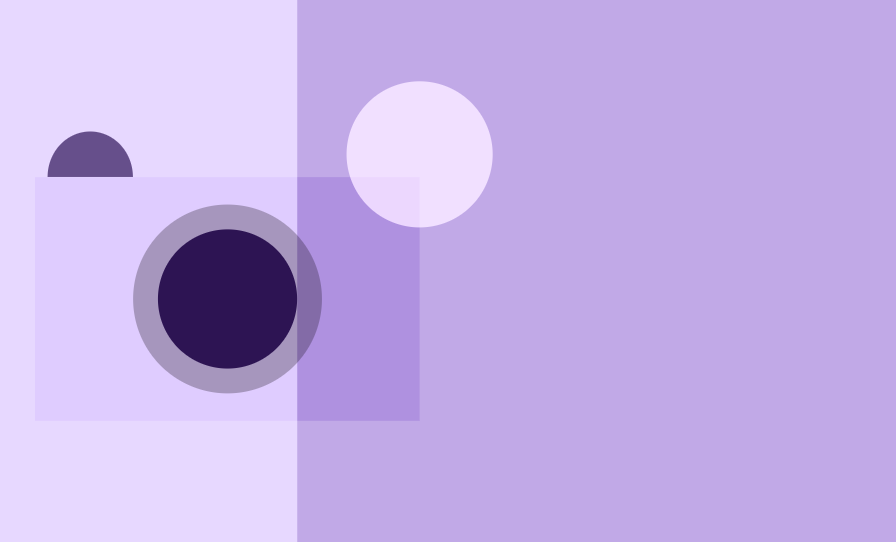
Reproduce this background procedurally as a WebGL 2 fragment shader.

```glsl
#version 300 es
precision highp float;
// Flat lilac camera with a lens, a dome button and a pale disc on a two-tone backdrop.

#define SPLIT_X 0.5484
#define BODY_CENTER vec2(0.4194, 0.4484)
#define BODY_HALF vec2(0.3548, 0.2248)
#define DISC_CENTER vec2(0.7742, 0.7152)
#define DISC_RADIUS 0.1348
#define LENS_CENTER vec2(0.4198, 0.4484)
#define RING_RADIUS 0.1742
#define GLASS_RADIUS 0.1284
#define DOME_CENTER vec2(0.1665, 0.6735)
#define DOME_RADII vec2(0.0787, 0.0839)
#define RING_OPACITY 0.28

uniform vec2 u_resolution;
out vec4 fragColor;

const vec3 PALE_BACK = vec3(0.906, 0.847, 1.0);
const vec3 LILAC_BACK = vec3(0.757, 0.663, 0.906);
const vec3 PALE_BODY = vec3(0.875, 0.800, 1.0);
const vec3 LILAC_BODY = vec3(0.686, 0.569, 0.878);
const vec3 DISC_COLOR = vec3(0.945, 0.878, 1.0);
const vec3 DISC_ON_BODY = vec3(0.927, 0.844, 0.998);
const vec3 RING_SHADE = vec3(0.07, 0.04, 0.08);
const vec3 GLASS_COLOR = vec3(0.176, 0.078, 0.325);
const vec3 DOME_COLOR = vec3(0.400, 0.308, 0.545);

// Coverage of a shape from its signed distance, smoothed over one pixel.
float cover(float dist) {
    return clamp(0.5 - dist * u_resolution.y, 0.0, 1.0);
}

float circle(vec2 p, vec2 center, float radius) {
    return length(p - center) - radius;
}

float box(vec2 p, vec2 center, vec2 halfSize) {
    vec2 d = abs(p - center) - halfSize;
    return length(max(d, 0.0)) + min(max(d.x, d.y), 0.0);
}

float ellipse(vec2 p, vec2 center, vec2 radii) {
    return (length((p - center) / radii) - 1.0) * min(radii.x, radii.y);
}

void main() {
    // One unit is the canvas height.
    vec2 p = gl_FragCoord.xy / u_resolution.y;

    // Backdrop and camera body change tone along the same vertical line.
    float rightSide = cover(SPLIT_X - p.x);
    float body = cover(box(p, BODY_CENTER, BODY_HALF));
    vec3 color = mix(PALE_BACK, LILAC_BACK, rightSide);
    vec3 bodyColor = mix(PALE_BODY, LILAC_BODY, rightSide);

    // Half ellipse resting on the body.
    float dome = max(ellipse(p, DOME_CENTER, DOME_RADII), DOME_CENTER.y - p.y);
    color = mix(color, DOME_COLOR, cover(dome));
    color = mix(color, bodyColor, body);

    // Pale disc, tinted where the body overlaps it.
    float disc = cover(circle(p, DISC_CENTER, DISC_RADIUS));
    color = mix(color, mix(DISC_COLOR, DISC_ON_BODY, body), disc);

    // Translucent lens ring and dark glass.
    float ring = cover(circle(p, LENS_CENTER, RING_RADIUS));
    float glass = cover(circle(p, LENS_CENTER, GLASS_RADIUS));
    color = mix(color, RING_SHADE, ring * RING_OPACITY);
    color = mix(color, GLASS_COLOR, glass);

    fragColor = vec4(color, 1.0);
}
```
